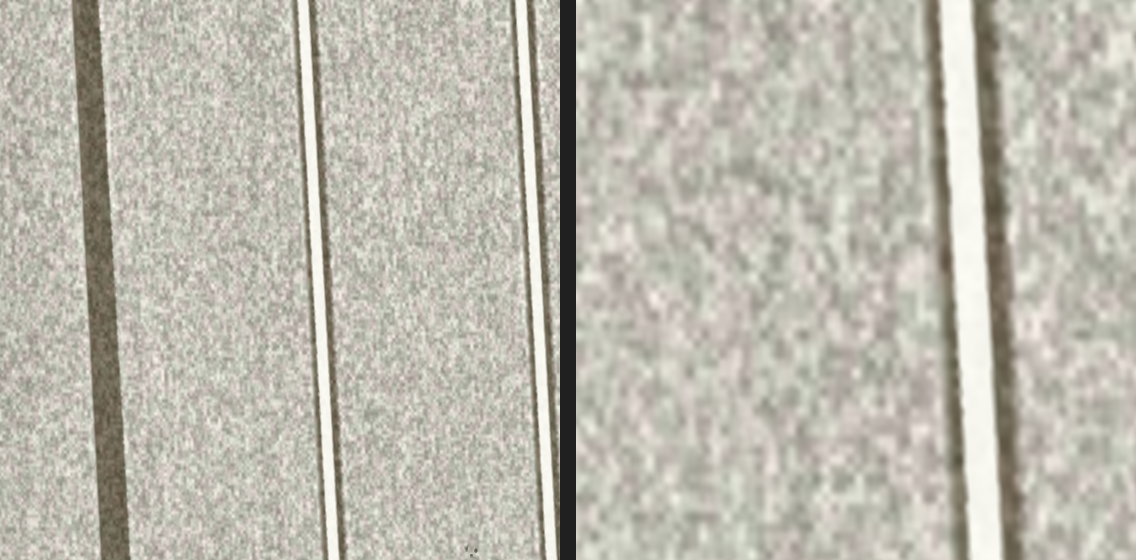
Left, the full canvas; right, a detail of the centre.
A Shadertoy shader for this texture:

```glsl
#define SPACING 0.389
#define FIRST_STRIPE 0.207
#define LEAN 0.055
#define DARK_HALF 0.0235
#define LIGHT_HALF 0.0098
#define EDGE_SOFT 0.0028
#define THREADS vec2(150.0, 92.0)
#define GRAIN 0.21
#define CLOTH vec3(0.765, 0.755, 0.715)
#define BROWN vec3(0.435, 0.405, 0.335)
#define CREAM vec3(0.97, 0.97, 0.94)

float hash(vec2 p) {
    vec3 q = fract(vec3(p.xyx) * 0.1031);
    q += dot(q, q.yzx + 33.33);
    return fract((q.x + q.y) * q.z);
}

// Smoothly blended random cells, centred on zero
float cellNoise(vec2 p) {
    vec2 cell = floor(p), f = fract(p);
    f = f * f * (3.0 - 2.0 * f);
    float low = mix(hash(cell), hash(cell + vec2(1, 0)), f.x);
    float high = mix(hash(cell + vec2(0, 1)), hash(cell + vec2(1, 1)), f.x);
    return mix(low, high, f.y) - 0.5;
}

// Coverage of a band of the given half width around zero
float band(float d, float halfWidth, float soft) {
    return 1.0 - smoothstep(-soft, soft, abs(d) - halfWidth);
}

void mainImage(out vec4 fragColor, in vec2 fragCoord) {
    vec2 uv = fragCoord / iResolution.xy;
    float soft = max(EDGE_SOFT, 0.8 / iResolution.x);

    // Woven grain: short upright threads, finer fuzz and faint long streaks
    vec2 weave = vec2(uv.x + LEAN * 0.5 * uv.y, uv.y) * THREADS;
    float threads = cellNoise(weave);
    float fuzz = cellNoise(weave * vec2(1.35, 1.9) + 71.3);
    float streaks = cellNoise(weave * vec2(0.9, 0.07) + 19.7);
    float tint = cellNoise(weave * vec2(0.55, 0.6) + 137.1);
    float clouds = sin(uv.x * 9.0 + 2.0 * sin(uv.y * 5.0)) * sin(uv.y * 11.0 + uv.x * 4.0);
    float grain = GRAIN * (threads + 0.85 * fuzz + 0.3 * streaks);

    vec3 color = CLOTH + grain + 0.008 * clouds;
    color += tint * vec3(0.045, -0.015, 0.02);
    color -= 0.03 * (1.0 - smoothstep(0.0, 0.15, uv.x));

    // Leaning stripes: the first is solid brown, the others have a cream core
    float across = uv.x - FIRST_STRIPE + LEAN * uv.y;
    float index = floor(across / SPACING + 0.5);
    float d = across - index * SPACING + 0.0012 * fuzz;
    float piped = step(0.5, index);
    float halfWidth = mix(DARK_HALF + 0.0025 * (1.0 - uv.y), 0.0205, piped);
    float darkOffset = d - 0.002 * piped;

    // Pale rim beside each stripe
    float rim = (abs(darkOffset) - halfWidth - 0.006) / 0.004;
    color += 0.055 * exp(-rim * rim);

    vec3 brown = BROWN + grain * 0.6 + tint * vec3(0.04, 0.0, 0.01);
    color = mix(color, brown, band(darkOffset, halfWidth, soft * mix(1.0, 1.8, piped)));
    color = mix(color, CREAM + grain * 0.12, piped * band(d, LIGHT_HALF, soft));

    // Small broken stain near the lower edge
    vec2 stain = (uv - vec2(0.842, 0.016)) / vec2(0.02, 0.016);
    float flecks = smoothstep(0.02, 0.2, cellNoise(uv * 120.0 + 5.0));
    color = mix(color, BROWN * 0.7, 0.8 * flecks * (1.0 - smoothstep(0.4, 1.0, length(stain))));

    fragColor = vec4(clamp(color, 0.0, 1.0), 1.0);
}
```
